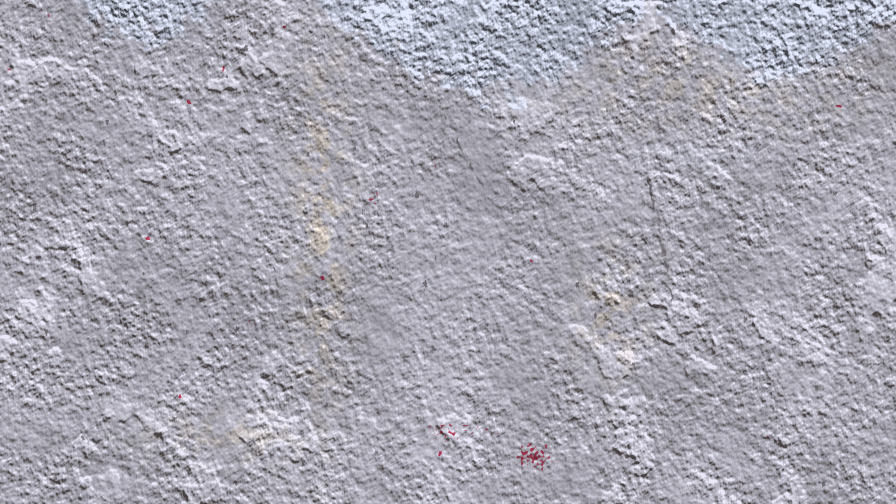
A Shadertoy shader for this texture:

```glsl
// Rough grey stucco wall with silver paint along the top edge.
// A height field of gradient noise is shaded by slope and by hollow depth;
// ochre wear, cracks, pits and red paint flecks are laid over it.

#define GRAIN 66.0               // plaster bumps per canvas height
#define RELIEF 0.80              // strength of the slope shading
#define HOLLOW 0.24              // darkening of hollows, lightening of tops
#define LEDGE 0.34               // height of the broken plaster layers
#define LIGHT vec2(0.34, 0.94)   // direction towards the light
#define REACH 0.0050             // distance over which slope is measured
#define BASE_TONE 0.662
#define OCHRE vec3(0.75, 0.70, 0.64)
#define SILVER vec3(0.97, 1.0, 1.09)
#define RED vec3(0.60, 0.10, 0.20)
#define PIT vec3(0.28, 0.25, 0.26)

float hash(vec2 p) {
    vec3 q = fract(p.xyx * 0.1031);
    q += dot(q, q.yzx + 33.33);
    return fract((q.x + q.y) * q.z);
}

// Slope of one lattice corner, seen from offset d.
float corner(vec2 id, vec2 d) {
    float angle = 6.2832 * hash(id);
    return dot(vec2(cos(angle), sin(angle)), d);
}

// Gradient noise centred on 0.5.
float noise(vec2 p) {
    vec2 i = floor(p), f = fract(p);
    vec2 u = f * f * f * (f * (f * 6.0 - 15.0) + 10.0);
    vec2 x = vec2(1, 0), y = vec2(0, 1);
    float low = mix(corner(i, f), corner(i + x, f - x), u.x);
    float high = mix(corner(i + y, f - y), corner(i + 1.0, f - 1.0), u.x);
    return 0.5 + 0.65 * mix(low, high, u.y);
}

// Octaves are turned against each other to hide the lattice.
float fbm(vec2 p, int octaves) {
    float sum = 0.0, amp = 0.5;
    for (int i = 0; i < octaves; i++) {
        sum += amp * noise(p);
        p = mat2(1.56, 1.14, -1.14, 1.56) * p + 17.3;
        amp *= 0.55;
    }
    return sum;
}

// Clustered round grains plus the ragged edges of thicker plaster, around 0.
float height(vec2 p) {
    vec2 turned = mat2(0.84, 0.54, -0.54, 0.84) * p;
    float grain = fbm(turned * GRAIN + 40.0, 3) - 0.463;
    float coarse = noise(turned * 29.0 + 90.0) - 0.5;
    float cluster = 0.45 + 1.1 * noise(p * 10.0 + 33.0);
    float layer = fbm(turned * 11.0 + 5.0, 4);
    float broken = smoothstep(0.50, 0.66, noise(p * 4.3 + 21.0));
    return cluster * grain + 0.38 * coarse + LEDGE * broken * smoothstep(0.51, 0.59, layer);
}

// Soft elliptical spot, 1 in its middle.
float spot(vec2 p, vec2 centre, vec2 size) {
    vec2 q = (p - centre) / size;
    return exp(-dot(q, q));
}

// Sparse ragged dots, one candidate per cell.
float flecks(vec2 p, float cells, float share, float radius, float seed) {
    vec2 q = p * cells + seed, id = floor(q);
    vec2 jitter = vec2(hash(id + 3.7), hash(id + 9.1)) * 0.5 + 0.25;
    float size = radius * (0.5 + hash(id + 5.3));
    float d = length(fract(q) - jitter) + 0.35 * (noise(q * 5.0) - 0.5);
    float soft = cells / iResolution.y;
    return step(hash(id), share) * (1.0 - smoothstep(size - soft, size + soft, d));
}

// Thin wandering line, broken into short pieces.
float crack(vec2 p, vec2 a, vec2 b) {
    p += 0.04 * (vec2(fbm(p * 26.0, 3), fbm(p * 26.0 + 60.0, 3)) - 0.45);
    vec2 ab = b - a;
    float t = clamp(dot(p - a, ab) / dot(ab, ab), 0.0, 1.0);
    float d = length(p - a - ab * t);
    float gap = smoothstep(0.42, 0.62, noise(p * 50.0 + 8.0));
    return gap * (1.0 - smoothstep(0.0005, 0.0050, d));
}

// Rounded tongue of paint hanging from the top edge.
float tongue(float x, float centre, float halfWidth, float drop) {
    float u = (x - centre) / halfWidth;
    return drop * (1.0 - u * u);
}

void mainImage(out vec4 fragColor, in vec2 fragCoord) {
    vec2 p = fragCoord / iResolution.y;
    float ragged = fbm(p * 26.0 + 70.0, 4) - 0.505;
    float patchy = fbm(p * 4.0 + 11.0, 4) - 0.505;

    // Silver paint
    float drop = max(tongue(p.x, 0.28, 0.15, 0.085),
                 max(tongue(p.x, 0.97, 0.33, 0.18), tongue(p.x, 1.56, 0.26, 0.14)));
    float silver = smoothstep(-0.016, 0.016, drop - (1.0 - p.y) + 0.20 * ragged + 0.10 * patchy);

    // Relief: steep slopes count more than gentle ones, shadows more than lights
    float here = height(p);
    float calm = spot(p, vec2(0.92, 0.52), vec2(0.28, 0.36));
    float rough = 1.04 - 0.25 * calm + 0.50 * silver;
    float slope = RELIEF * rough * (here - height(p + LIGHT * REACH));
    float shade = slope * (0.72 + 3.6 * min(abs(slope), 0.2));
    shade *= slope < 0.0 ? 1.15 : 0.86;
    shade += HOLLOW * rough * (here - 0.04);
    float tone = BASE_TONE + shade + 0.21 * patchy + 0.045 * silver;
    tone = clamp(tone, 0.27, 0.92);
    vec3 tint = mix(vec3(1.04, 0.96, 0.98), vec3(1.0, 0.993, 1.06), smoothstep(0.33, 0.56, tone));
    vec3 color = tone * mix(tint, SILVER, silver);

    // Pale wash and ochre wear
    color += 0.06 * vec3(0.8, 0.9, 1.1) * spot(p, vec2(1.40, 0.70), vec2(0.12, 0.03));
    float wear = spot(p, vec2(0.64, 0.56), vec2(0.055, 0.36));
    wear = max(wear, 0.8 * spot(p, vec2(1.21, 0.38), vec2(0.07, 0.13)));
    wear = max(wear, 0.6 * spot(p, vec2(1.40, 0.84), vec2(0.32, 0.10)));
    wear = max(wear, 0.6 * spot(p, vec2(0.45, 0.13), vec2(0.16, 0.05)));
    wear *= smoothstep(-0.06, 0.12, ragged) * (1.0 - silver);
    color = mix(color, OCHRE * tone / BASE_TONE, 0.72 * wear);

    // Cracks and dark pits
    float dark = max(crack(p, vec2(1.29, 0.64), vec2(1.33, 0.41)),
                 max(crack(p, vec2(0.87, 0.79), vec2(0.96, 0.63)),
                     crack(p, vec2(0.47, 0.98), vec2(0.56, 0.92))));
    dark = max(dark, flecks(p * vec2(1.2, 0.8), 42.0, 0.022, 0.13, 12.0));
    color = mix(color, PIT, 0.62 * dark * (1.0 - 0.7 * silver));

    // Red paint: small clusters and stray flecks
    float cluster = max(spot(p, vec2(1.06, 0.095), vec2(0.05, 0.035)),
                    max(0.70 * spot(p, vec2(0.90, 0.145), vec2(0.12, 0.025)),
                        0.72 * spot(p, vec2(0.74, 0.605), vec2(0.02, 0.03))));
    float red = smoothstep(0.62, 0.78, cluster * 0.50 + 0.75 * noise(p * 125.0) - 0.14);
    red = max(red, flecks(p, 26.0, 0.008, 0.07, 55.0));
    color = mix(color, RED * (0.5 + 0.7 * tone), 0.8 * red);

    fragColor = vec4(clamp(color, 0.0, 1.0), 1.0);
}
```
